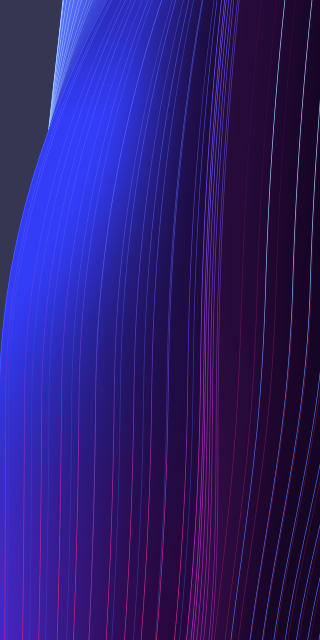
This background is drawn by a Shadertoy shader. Its source:

```glsl
#define SHEET_LINES 11
#define FAINT_LINES 9
#define SEAM_LINES 8
#define FLAP_LINES 9
#define RIGHT_LINES 9
#define LINE_HALF_WIDTH 0.0014
#define FOLD_DEPTH 0.22

const vec3 SLATE = vec3(0.21, 0.21, 0.32);
const vec3 BLUE = vec3(0.20, 0.235, 0.97);
const vec3 INDIGO = vec3(0.115, 0.045, 0.25);
const vec3 PLUM = vec3(0.155, 0.042, 0.235);
const vec3 NIGHT = vec3(0.085, 0.018, 0.14);
const vec3 PINK = vec3(0.74, 0.15, 0.50);
const vec3 VIOLET = vec3(0.42, 0.19, 0.80);
const vec3 SKY = vec3(0.31, 0.39, 1.0);
const vec3 ICE = vec3(0.60, 0.77, 0.98);

float hash(float n) {
    return fract(sin(n * 91.73 + 4.7) * 4375.85);
}

// Antialiased thin line from a distance in canvas widths
float stroke(float d) {
    float soft = 0.5 / iResolution.x;
    return 1.0 - smoothstep(max(LINE_HALF_WIDTH - soft, 0.0), LINE_HALF_WIDTH + soft, abs(d));
}

float cover(float d) {
    return smoothstep(-0.5, 0.5, d * iResolution.x);
}

// Boundaries of the sheet; t runs down from the top
float leftEdge(float t) {
    float k = max(0.63 - t, 0.0);
    return 0.85 * k * k - 0.004;
}

float seamEdge(float t) {
    float k = max(0.62 - t, 0.0);
    float low = max(t - 0.55, 0.0);
    return 0.625 + 0.17 * k * k - 0.22 * low * low;
}

vec3 sheetFill(float u, float t) {
    float start = mix(0.28, -0.45, smoothstep(0.22, 0.8, t));
    float level = 1.0 - smoothstep(start, 1.0, u);
    level *= mix(0.68, 1.0, smoothstep(0.0, 0.2, t));
    vec3 warm = vec3(0.09, -0.04, -0.03) * smoothstep(0.5, 1.0, t) * (1.0 - 0.6 * u);
    return mix(INDIGO, BLUE, level) + warm;
}

vec3 flowColour(float t) {
    vec3 upper = mix(SKY, VIOLET, smoothstep(0.25, 0.6, t));
    return mix(upper, PINK, smoothstep(0.55, 0.9, t));
}

void mainImage(out vec4 fragColor, in vec2 fragCoord) {
    vec2 uv = fragCoord / iResolution.xy;
    float x = uv.x, t = 1.0 - uv.y;
    float left = leftEdge(t), seam = seamEdge(t);
    float span = seam - left;
    float u = (x - left) / span;
    vec3 col = SLATE;

    // Pale flap behind the fold, with a fan of lines
    float flapLeft = 0.195 - 0.22 * t;
    float flapSpan = max(left - flapLeft, 0.001);
    float f = (x - flapLeft) / flapSpan;
    vec3 flap = mix(vec3(0.33, 0.42, 0.97), vec3(0.22, 0.25, 0.82), smoothstep(0.2, 1.0, f));
    for (int i = 0; i < FLAP_LINES; i++) {
        float n = float(i);
        float place = n * 0.085 + 0.05 * hash(n);
        flap = mix(flap, ICE, stroke((f - place) * flapSpan) * (0.75 - 0.06 * n));
    }
    flap = mix(flap, ICE, stroke(x - flapLeft - 0.002));
    col = mix(col, flap, cover(x - flapLeft) * step(t, FOLD_DEPTH));

    // Main blue sheet
    vec3 sheet = sheetFill(clamp(u, 0.0, 1.0), t);
    vec3 flow = flowColour(t);
    for (int i = 0; i < SHEET_LINES; i++) {
        float n = float(i);
        float place = 0.038 + 0.09 * n + 0.012 * (hash(n + 3.0) - 0.5);
        float strength = mix(0.35, 0.78, smoothstep(0.1, 0.75, t));
        sheet = mix(sheet, flow, stroke((u - place) * span) * strength);
    }
    for (int i = 0; i < FAINT_LINES; i++) {
        float n = float(i);
        float place = 0.012 + 0.117 * n + 0.04 * hash(n + 20.0);
        vec3 tint = mix(SKY, vec3(0.22, 0.25, 0.75), smoothstep(0.2, 0.7, t));
        sheet = mix(sheet, tint, stroke((u - place) * span) * 0.5);
    }
    sheet = mix(sheet, SKY, 0.6 * stroke(x - left - 0.002));
    col = mix(col, sheet, cover(x - left));

    // Dark sheet to the right of the seam
    float squeeze = 1.0 - 0.3 * smoothstep(0.45, 1.05, t);
    float v = (x - seam) / squeeze;
    vec3 dark = mix(PLUM, NIGHT, smoothstep(0.04, 0.4, v));
    dark += vec3(0.045, 0.005, 0.05) * smoothstep(0.4, 1.0, t) * (1.0 - smoothstep(0.0, 0.42, v));
    for (int i = 0; i < RIGHT_LINES; i++) {
        float n = float(i);
        float redPlace = 0.115 + 0.054 * n + 0.014 * hash(n + 40.0);
        float redGlow = 0.12 + 0.4 * smoothstep(0.2, 0.65, t) * (1.0 - 0.07 * n);
        dark = mix(dark, vec3(0.55, 0.10, 0.32), stroke((v - redPlace) * squeeze) * redGlow);
        float icePlace = 0.2 + 0.05 * n + 0.04 * (1.0 - exp(-2.0 * n));
        vec3 tint = mix(ICE, vec3(0.28, 0.40, 0.88), smoothstep(0.3, 0.7, t));
        dark = mix(dark, tint, stroke((v - icePlace) * squeeze) * 0.75);
    }
    col = mix(col, dark, cover(x - seam));

    // Bright bundle along the seam
    vec3 bundle = mix(vec3(0.33, 0.31, 0.92), vec3(0.66, 0.16, 0.70), smoothstep(0.2, 0.75, t));
    float spread = 0.056 + 0.022 * smoothstep(0.6, 1.0, t);
    for (int i = 0; i < SEAM_LINES; i++) {
        float n = float(i);
        float place = spread * (n + 0.5 * hash(n + 60.0)) / float(SEAM_LINES - 1);
        col = mix(col, bundle, stroke(x - seam - place) * (0.85 - 0.05 * n));
    }

    fragColor = vec4(col, 1.0);
}
```
